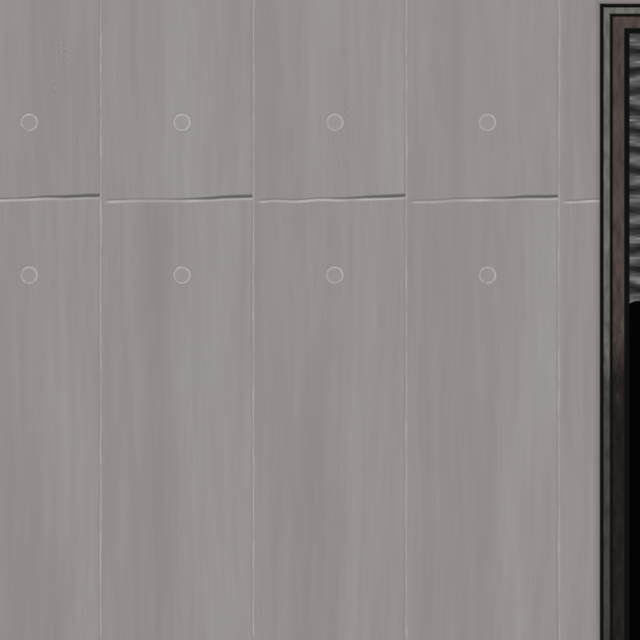
This texture is drawn by a Shadertoy shader. Its source:

```glsl
// Grey wood-grained wall panels with bolts and a sloping seam, beside a dark framed opening.

const float PITCH = 0.2387;          // panel width, also bolt row spacing
const float FIRST_SEAM = 0.1575;
const float SEAM_Y = 0.687;
const vec2 FIRST_BOLT = vec2(0.0456, 0.570);
const float BOLT_RADIUS = 0.0125;
const float FRAME_LEFT = 0.9375;
const float FRAME_TOP = 0.994;
const float SLAT_PITCH = 0.031;

const vec3 WALL_LIGHT = vec3(0.604, 0.590, 0.582);
const vec3 WALL_DARK = vec3(0.560, 0.537, 0.537);
const vec3 HIGHLIGHT = vec3(0.74, 0.73, 0.73);
const vec3 CREVICE = vec3(0.36, 0.35, 0.35);
const vec3 OUTLINE = vec3(0.07, 0.07, 0.065);
const vec3 METAL = vec3(0.41, 0.41, 0.39);
const vec3 BROWN = vec3(0.31, 0.265, 0.25);
const vec3 SOOT = vec3(0.14, 0.13, 0.125);
const vec3 SLAT = vec3(0.40, 0.40, 0.40);
const vec3 VOID = vec3(0.015);

float hash(vec2 p) {
    vec3 q = fract(p.xyx * vec3(0.1031, 0.1030, 0.0973));
    q += dot(q, q.yzx + 33.33);
    return fract((q.x + q.y) * q.z);
}

float noise(vec2 p) {
    vec2 i = floor(p), f = fract(p);
    f = f * f * (3.0 - 2.0 * f);
    return mix(mix(hash(i), hash(i + vec2(1, 0)), f.x),
               mix(hash(i + vec2(0, 1)), hash(i + vec2(1, 1)), f.x), f.y);
}

float fbm(vec2 p) {
    float sum = 0.0, amp = 0.5;
    for (int i = 0; i < 4; i++) {
        sum += amp * noise(p);
        p = p * 2.03 + 17.0;
        amp *= 0.5;
    }
    return sum;
}

float blur() { return max(1.2 / iResolution.y, 0.0016); }

// Soft line: 1 on the line, fading beyond its half width
float stroke(float d, float halfWidth) {
    return 1.0 - smoothstep(halfWidth - blur(), halfWidth + blur(), abs(d));
}

float above(float edge, float x) { return smoothstep(edge - blur(), edge + blur(), x); }

// Long fibres over broad strips, different in each panel and row
vec3 woodColor(vec2 uv, vec2 cell, float across) {
    float seed = hash(cell + 7.0);
    vec2 p = uv + cell * vec2(3.7, 5.3);
    p.x += 0.012 * (noise(p * vec2(9.0, 5.0)) - 0.5);
    float split = mix(0.35, 0.75, seed);
    float strip = smoothstep(split - 0.06, split + 0.06, across);
    float broad = fbm(p * vec2(16.0, 1.8));
    float fibre = fbm(p * vec2(95.0, 5.0));
    float fine = noise(p * vec2(260.0, 22.0));
    float tone = 0.42 + 0.24 * strip + 0.9 * (broad - 0.47);
    tone += 0.65 * (fibre - 0.47) + 0.18 * (fine - 0.5);
    return mix(WALL_DARK, WALL_LIGHT, clamp(tone, -0.3, 1.2));
}

// Faint knots scattered over the upper row
float knots(vec2 uv) {
    float sum = 0.0;
    for (int i = 0; i < 6; i++) {
        float k = float(i);
        vec2 center = vec2(0.06 + 0.45 * step(3.5, k), 0.76)
                    + vec2(0.06, 0.19) * vec2(hash(vec2(k, 2.0)), hash(vec2(k, 9.0)));
        vec2 d = (uv - center) * vec2(1.15, 0.85);
        float r = length(d) + 0.004 * (noise(uv * 90.0) - 0.5);
        sum += sin(r * 900.0) * smoothstep(0.022, 0.006, r);
    }
    return sum;
}

vec3 wall(vec2 uv) {
    float column = (uv.x - FIRST_SEAM) / PITCH;
    float panel = floor(column), across = fract(column);
    float seed = hash(vec2(panel, 3.0));
    vec3 color = woodColor(uv, vec2(panel, step(SEAM_Y, uv.y)), across);
    color += 0.010 * knots(uv);

    // Worn vertical seams
    float seamX = (across - step(0.5, across)) * PITCH + 0.0015 * (noise(vec2(panel, uv.y * 30.0)) - 0.5);
    float wear = 0.15 + 0.40 * noise(vec2(panel * 9.0, uv.y * 75.0));
    color = mix(color, HIGHLIGHT, wear * stroke(seamX, 0.0012));
    color = mix(color, WALL_DARK * 0.93, 0.4 * stroke(seamX + 0.003, 0.0012));

    // Sloping horizontal seam: lit lip below a dark wedge
    float lipY = SEAM_Y - 0.003 + 0.007 * across * (0.5 + 0.5 * seed);
    lipY += 0.002 * (noise(vec2(uv.x * 28.0, panel)) - 0.5);
    float ends = smoothstep(0.01, 0.07, across) * (1.0 - smoothstep(0.985, 1.0, across));
    float wedge = 0.0008 + 0.0022 * smoothstep(0.4, 0.95, across);
    float shade = ends * mix(0.35, 0.85, smoothstep(0.2, 0.9, across));
    color = mix(color, CREVICE, shade * stroke(uv.y - lipY - 0.0035, wedge));
    float glint = 0.4 + 0.5 * noise(vec2(uv.x * 40.0, 4.0));
    color = mix(color, HIGHLIGHT, ends * glint * stroke(uv.y - lipY, 0.0017));

    // Two rows of bolts with broken bright rims
    vec2 bolt = (uv - FIRST_BOLT) / PITCH;
    vec2 id = floor(bolt + 0.5);
    if (id.y >= 0.0 && id.y <= 1.0) {
        vec2 d = (bolt - id) * PITCH;
        float r = length(d);
        float chips = noise(d * 260.0 + id * 13.0);
        float lit = 0.22 + 0.4 * chips + 0.2 * smoothstep(-0.01, 0.01, d.x + d.y);
        color = mix(color, WALL_DARK * 0.95, 0.45 * stroke(r - BOLT_RADIUS - 0.002, 0.001));
        color = mix(color, HIGHLIGHT, lit * stroke(r - BOLT_RADIUS, 0.0015));
        color += 0.015 * (1.0 - above(BOLT_RADIUS, r));
    }
    return color;
}

// Nested borders around striped slats and a rounded black shape
vec3 framed(vec2 uv, float inset) {
    float grime = fbm(uv * vec2(120.0, 45.0));
    float low = smoothstep(0.50, 0.36, uv.y + 0.08 * (grime - 0.5));
    vec3 metal = mix(METAL, METAL * 0.62, low) * (0.75 + 0.5 * grime);
    vec3 border = mix(BROWN, SOOT, low) * (0.75 + 0.5 * grime);
    vec3 color = mix(OUTLINE, metal, above(0.0055, inset));
    color = mix(color, OUTLINE, above(0.0155, inset));
    color = mix(color, border, above(0.020, inset));
    color = mix(color, OUTLINE, above(0.038, inset));

    float wave = uv.y + 0.004 * noise(uv * vec2(80.0, 25.0));
    float stripe = 0.5 + 0.5 * sin(6.2832 * wave / SLAT_PITCH);
    vec3 inside = SLAT * (0.4 + 0.65 * stripe) * (0.75 + 0.5 * noise(uv * vec2(60.0, 330.0)));
    float arch = 0.53 - 16.0 * pow(max(1.0 - uv.x, 0.0), 2.0);
    inside = mix(VOID, inside, above(arch, uv.y));
    return mix(color, inside, above(0.046, inset));
}

void mainImage(out vec4 fragColor, in vec2 fragCoord) {
    vec2 uv = fragCoord / iResolution.xy;
    float inset = min(uv.x - FRAME_LEFT, FRAME_TOP - uv.y);
    vec3 color = wall(uv) * (1.0 - 0.12 * smoothstep(-0.012, 0.0, inset));
    color = mix(color, framed(uv, inset), above(0.0, inset));
    fragColor = vec4(color, 1.0);
}
```
